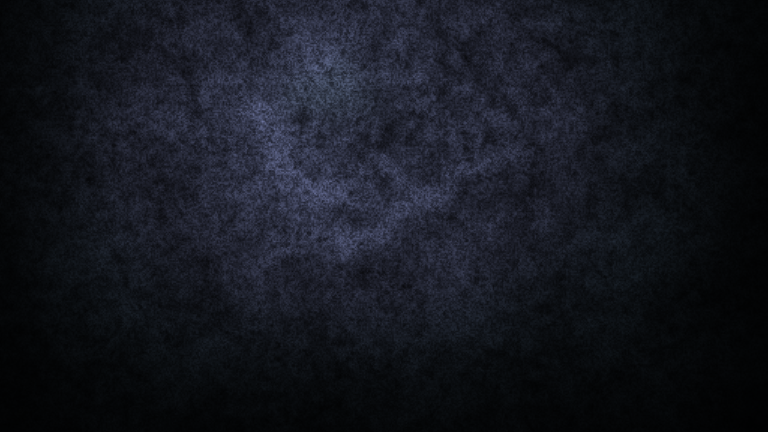
Write a Shadertoy shader that draws this texture.

```glsl
// Dark blue weathered stone wall with pale veins, thin cracks and a soft vignette.

float hash(vec2 p) {
    vec3 q = fract(vec3(p.xyx) * 0.1031);
    q += dot(q, q.yzx + 33.33);
    return fract((q.x + q.y) * q.z);
}

float valueNoise(vec2 p) {
    vec2 cell = floor(p), f = fract(p);
    f = f * f * (3.0 - 2.0 * f);
    float low = mix(hash(cell), hash(cell + vec2(1, 0)), f.x);
    float high = mix(hash(cell + vec2(0, 1)), hash(cell + vec2(1, 1)), f.x);
    return mix(low, high, f.y);
}

float fbm(vec2 p) {
    float sum = 0.0, amplitude = 0.5;
    for (int i = 0; i < 5; i++) {
        sum += amplitude * valueNoise(p);
        p = mat2(1.6, 1.2, -1.2, 1.6) * p + 7.3;
        amplitude *= 0.55;
    }
    return sum;
}

float segmentDistance(vec2 p, vec2 a, vec2 b) {
    vec2 along = b - a;
    float t = clamp(dot(p - a, along) / dot(along, along), 0.0, 1.0);
    return length(p - a - along * t);
}

// Distance to a path through four points.
float pathDistance(vec2 p, vec2 a, vec2 b, vec2 c, vec2 d) {
    float nearest = min(segmentDistance(p, a, b), segmentDistance(p, b, c));
    return min(nearest, segmentDistance(p, c, d));
}

float softSpot(vec2 p, vec2 center, vec2 size) {
    vec2 q = (p - center) / size;
    return exp(-dot(q, q));
}

float band(float dist, float width) {
    return 1.0 - smoothstep(width * 0.35, width, dist);
}

// Pale mineral veins and patches.
float paleStone(vec2 p, float rough) {
    float leftVein = pathDistance(p, vec2(0.59, 0.74), vec2(0.63, 0.69),
                                  vec2(0.68, 0.61), vec2(0.735, 0.53));
    float rightVein = pathDistance(p, vec2(0.80, 0.435), vec2(0.94, 0.505),
                                   vec2(1.06, 0.59), vec2(1.19, 0.64));
    float veins = max(band(leftVein + rough * 0.10, 0.038),
                      band(rightVein + rough * 0.12, 0.042));
    float patches = softSpot(p, vec2(0.78, 0.56), vec2(0.05, 0.035))
                  + softSpot(p, vec2(0.84, 0.44), vec2(0.07, 0.04))
                  + 0.7 * softSpot(p, vec2(0.74, 0.79), vec2(0.11, 0.07))
                  + 0.6 * softSpot(p, vec2(0.75, 0.91), vec2(0.09, 0.06))
                  + 0.5 * softSpot(p, vec2(0.57, 0.82), vec2(0.12, 0.06))
                  + 0.6 * softSpot(p, vec2(1.05, 0.39), vec2(0.05, 0.05))
                  + 0.5 * softSpot(p, vec2(1.31, 0.585), vec2(0.06, 0.04));
    return 0.75 * veins + patches * (0.6 - rough * 1.4);
}

// Dark hollows, shaded ledges and cracks.
float darkStone(vec2 p, float rough) {
    float topCrack = pathDistance(p, vec2(0.99, 0.99), vec2(1.07, 0.87),
                                  vec2(1.20, 0.75), vec2(1.255, 0.65));
    float rightCrack = pathDistance(p, vec2(1.18, 0.97), vec2(1.22, 0.91),
                                    vec2(1.29, 0.885), vec2(1.44, 0.873));
    float leftCrack = pathDistance(p, vec2(0.38, 0.87), vec2(0.42, 0.82),
                                   vec2(0.47, 0.76), vec2(0.50, 0.63));
    float cracks = band(topCrack, 0.017) + band(rightCrack, 0.014)
                 + 0.8 * band(leftCrack, 0.015);
    float hollows = softSpot(p, vec2(0.68, 0.72), vec2(0.026, 0.034))
                  + 0.6 * softSpot(p, vec2(0.84, 0.645), vec2(0.04, 0.04))
                  + 0.7 * softSpot(p, vec2(0.90, 0.93), vec2(0.03, 0.03))
                  + 0.5 * softSpot(p, vec2(0.81, 0.50), vec2(0.08, 0.03))
                  + 0.4 * softSpot(p, vec2(0.94, 0.67), vec2(0.18, 0.11));
    float ledge = pathDistance(p, vec2(0.78, 0.37), vec2(0.94, 0.435),
                               vec2(1.08, 0.525), vec2(1.23, 0.58));
    return cracks * (0.6 + rough) + hollows + 0.28 * band(ledge, 0.05);
}

void mainImage(out vec4 fragColor, in vec2 fragCoord) {
    vec2 p = fragCoord / iResolution.y;

    // Warped coordinates give every shape a ragged outline.
    vec2 warp = vec2(fbm(p * 13.0), fbm(p * 13.0 + 31.7)) - 0.52;
    vec2 q = p + warp * 0.09;
    float rough = fbm(p * 38.0 + 5.0) - 0.52;
    float clouds = fbm(q * 7.0 + 12.0) - 0.52;

    // Broad light, strongest above the middle.
    float glow = softSpot(p, vec2(0.80, 0.70), vec2(0.62, 0.46));
    float stone = 1.0 + clouds * 0.8 + rough * 0.9;
    stone += 0.50 * paleStone(q, rough) - 0.38 * darkStone(q, rough);

    // Pits and fine grain.
    float pits = smoothstep(0.58, 0.82, fbm(p * 65.0 + 70.0));
    float grain = valueNoise(p * 288.0) + 0.5 * valueNoise(p * 170.0 + 40.0) - 0.75;
    stone *= (1.0 - 0.30 * pits) * (1.0 + 0.62 * grain);
    float light = (0.034 + 0.255 * glow) * max(stone, 0.15);

    // Cool violet in the light, greenish toward the dim edges.
    vec3 tint = mix(vec3(0.56, 0.76, 0.94), vec3(0.68, 0.73, 1.0),
                    smoothstep(0.05, 0.55, glow));
    tint.g += 0.05 * softSpot(q, vec2(0.76, 0.79), vec2(0.12, 0.08));

    // Darkened borders.
    float sides = smoothstep(-0.10, 0.30, p.x) * smoothstep(1.85, 1.45, p.x);
    float floorShade = smoothstep(-0.12, 0.28, p.y);
    light *= mix(0.4, 1.0, sides) * mix(0.45, 1.0, floorShade);
    fragColor = vec4(tint * light, 1.0);
}
```
